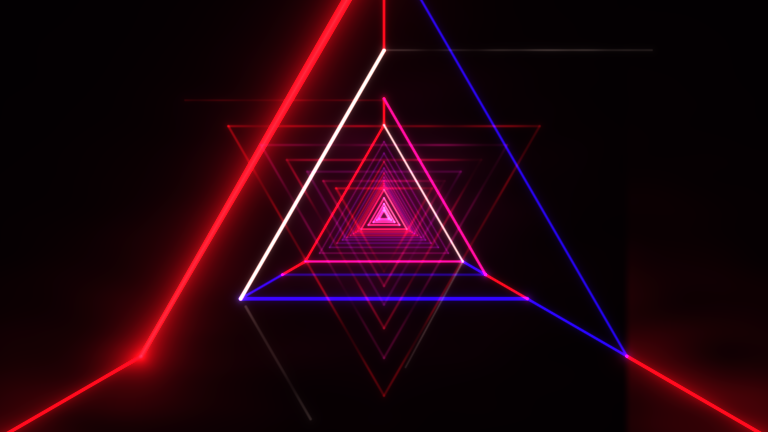
Reproduce this background procedurally as a Shadertoy shader.

```glsl
// Neon triangle tunnel: nested glowing frames, corner rails and faint mirrored reflections in the dark.

const vec3 RED = vec3(1.0, 0.03, 0.08);
const vec3 BLUE = vec3(0.12, 0.01, 0.95);
const vec3 MAGENTA = vec3(0.95, 0.04, 0.50);
const vec3 VIOLET = vec3(0.38, 0.04, 0.65);
const vec3 PINK = vec3(1.0, 0.22, 0.62);
const vec3 WHITE = vec3(1.0, 0.86, 0.80);
const vec3 NONE = vec3(0.0);

float hash(float n) { return fract(sin(n * 91.7) * 4375.5); }

vec2 gradient(vec2 cell) {
    float angle = 6.2832 * hash(dot(cell, vec2(1.37, 7.13)));
    return vec2(cos(angle), sin(angle));
}

// Gradient noise, about -0.7 to 0.7
float noise(vec2 p) {
    vec2 i = floor(p), f = p - i, u = f * f * (3.0 - 2.0 * f);
    vec2 e = vec2(0.0, 1.0);
    float low = mix(dot(gradient(i), f), dot(gradient(i + e.yx), f - e.yx), u.x);
    float high = mix(dot(gradient(i + e), f - e), dot(gradient(i + 1.0), f - 1.0), u.x);
    return mix(low, high, u.y);
}

float segmentDistance(vec2 p, vec2 a, vec2 b) {
    vec2 ab = b - a;
    return length(p - a - ab * clamp(dot(p - a, ab) / dot(ab, ab), 0.0, 1.0));
}

// Solid tube with a soft halo
float beam(vec2 p, vec2 a, vec2 b, float width, float halo) {
    float d = segmentDistance(p, a, b), aa = 1.0 / iResolution.y;
    return 1.0 - smoothstep(width - aa, width + aa, d) + 0.32 * exp(-d / halo);
}

// Corners: 0 top, 1 lower left, 2 lower right
vec2 corner(int i) {
    float angle = radians(90.0 + 120.0 * float(i));
    return vec2(cos(angle), sin(angle));
}

// Frame sizes shrink with even steps of depth
float frameRadius(float depth) { return 1.0 / (1.54 + 1.07 * depth); }

vec3 frame(vec2 p, float r, vec3 left, vec3 base, vec3 right, float width) {
    vec2 a = r * corner(0), b = r * corner(1), c = r * corner(2);
    float halo = width * 2.2;
    return left * beam(p, a, b, width, halo)
         + base * beam(p, b, c, width, halo)
         + right * beam(p, c, a, width, halo);
}

vec3 rail(vec2 p, int i, float nearDepth, vec3 color) {
    vec2 dir = corner(i);
    return color * beam(p, dir * frameRadius(nearDepth), dir * frameRadius(nearDepth + 1.0), 0.0026, 0.006);
}

// Large frames and the rails that join their corners
vec3 foreground(vec2 p) {
    float r0 = frameRadius(0.0), r1 = frameRadius(1.0);
    vec2 top = r0 * corner(0), lowLeft = r0 * corner(1), lowRight = r0 * corner(2);
    float bigWidth = mix(0.005, 0.010, smoothstep(-0.35, 0.5, p.y));
    float bigDistance = segmentDistance(p, top, lowLeft);
    vec3 color = RED * beam(p, top, lowLeft, bigWidth, 0.035);
    color += RED * (0.22 * exp(-bigDistance / 0.03) + 0.15 * exp(-bigDistance / 0.11));
    color += vec3(0.0, 0.12, 0.10) * exp(-bigDistance / 0.005);
    color += 0.75 * BLUE * beam(p, top, lowRight, 0.0027, 0.007);

    color += WHITE * beam(p, r1 * corner(0), r1 * corner(1), 0.0042, 0.006);
    color += BLUE * beam(p, r1 * corner(1), r1 * corner(2), 0.0040, 0.009);
    color += frame(p, frameRadius(2.0), NONE, 0.4 * BLUE, MAGENTA, 0.0027);
    color += frame(p, frameRadius(3.0), RED, MAGENTA, 0.8 * WHITE, 0.0022);

    color += rail(p, 0, 0.0, RED) + rail(p, 0, 2.0, 0.8 * RED);
    color += rail(p, 1, 1.0, 0.8 * BLUE) + rail(p, 1, 2.0, RED);
    color += rail(p, 2, 0.0, BLUE) + rail(p, 2, 1.0, RED) + rail(p, 2, 2.0, BLUE);
    color += RED * beam(p, lowLeft, 2.0 * lowLeft, 0.0034, 0.014);
    color += RED * beam(p, lowRight, 2.0 * lowRight, 0.0034, 0.014);
    return color;
}

// Distant frames, closing in on a bright pink core
vec3 tunnel(vec2 p) {
    vec3 color = NONE;
    for (float k = 4.0; k < 13.0; k++) {
        vec3 left = mix(RED, VIOLET, hash(k)), right = mix(VIOLET, MAGENTA, hash(k + 20.0));
        vec3 base = mix(BLUE, RED, hash(k + 40.0));
        color += 0.30 * frame(p, frameRadius(k), left, base, right, 0.0017);
    }
    for (float j = 0.0; j < 5.0; j++) {
        vec3 tint = mix(RED, PINK, min(0.4 + 0.3 * j, 1.0));
        color += 0.75 * frame(p, 0.061 * pow(0.68, j), tint, tint, mix(tint, WHITE, 0.3), 0.0016);
    }
    return color;
}

// Upside-down frames, broken up as if seen in dark glass
vec3 reflections(vec2 p) {
    vec2 mirrored = vec2(p.x, -p.y);
    vec3 color = NONE;
    for (float j = 0.0; j < 6.0; j++) {
        vec3 tint = mix(RED, VIOLET, 0.9 * fract(j * 0.5 + 0.1 * j));
        float patches = clamp(0.55 + 0.9 * noise(p * 9.0 + j * 5.3), 0.0, 1.0);
        color += 0.38 * patches * frame(mirrored, 0.416 * pow(0.79, j), tint, tint, tint, 0.0026);
    }
    float faint = 0.5 + 0.6 * noise(p * 14.0);
    color += 0.22 * faint * WHITE * beam(p, vec2(0.0, 0.384), vec2(0.62, 0.384), 0.002, 0.006);
    color += 0.20 * faint * WHITE * beam(p, vec2(-0.32, -0.21), vec2(-0.17, -0.47), 0.003, 0.008);
    color += 0.25 * faint * WHITE * beam(p, vec2(0.18, -0.11), vec2(0.05, -0.35), 0.002, 0.005);
    return color + 0.25 * faint * RED * beam(p, vec2(-0.46, 0.268), vec2(0.0, 0.268), 0.002, 0.006);
}

// Coloured mist around the core and the lower corners
vec3 haze(vec2 p) {
    float mist = 0.75 + 0.7 * noise(p * vec2(5.0, 11.0)), spread = dot(p, p);
    vec3 color = mist * (vec3(0.22, 0.01, 0.15) * exp(-spread * 32.0) + vec3(0.07, 0.0, 0.02) * exp(-spread * 7.0));
    vec2 lowLeft = frameRadius(0.0) * corner(1), lowRight = frameRadius(0.0) * corner(2);
    float rightGlow = exp(-7.0 * segmentDistance(p, lowRight, 2.0 * lowRight)) * smoothstep(0.55, 0.575, p.x);
    float leftGlow = exp(-8.0 * segmentDistance(p, lowLeft, 2.0 * lowLeft));
    return color + RED * mist * (0.32 * rightGlow + 0.24 * leftGlow);
}

void mainImage(out vec4 fragColor, in vec2 fragCoord) {
    vec2 p = (fragCoord - 0.5 * iResolution.xy) / iResolution.y;
    vec3 color = vec3(0.012, 0.0, 0.006) + haze(p) + reflections(p) + tunnel(p) + foreground(p);
    fragColor = vec4(min(color, 1.0), 1.0);
}
```
